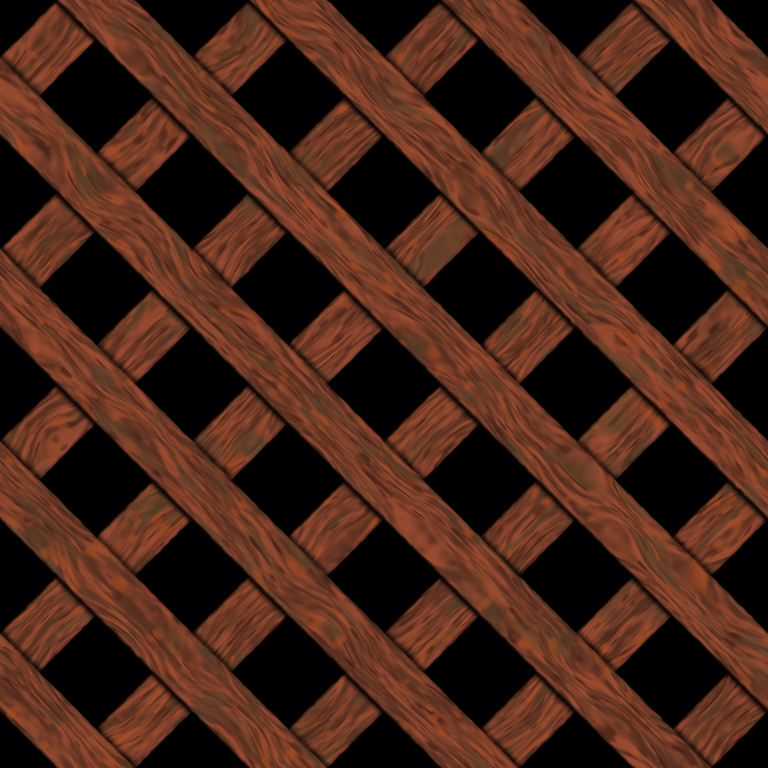
A Shadertoy shader for this pattern:

```glsl
// Diagonal wooden lattice over black: falling slats lie on top of rising ones.
// Rotated coordinates give the slats; streaked noise that wraps along each slat
// gives the grain, and distances to the slat edges give shadows and dark rims.

const float REPEATS = 4.0;         // lattice cells across and down
const float HALF_WIDTH = 0.205;    // half a slat, in cells
const float EDGE_WOBBLE = 0.008;   // roughness of the sawn edges
const float RIM = 0.022;           // width of the dark slat rim
const float SHADOW = 0.030;        // reach of the shadow on the lower slats
const vec3 BACKDROP = vec3(0.0);
const vec3 WOOD_DARK = vec3(0.34, 0.185, 0.125);
const vec3 WOOD_LIGHT = vec3(0.60, 0.295, 0.185);
const vec3 WOOD_PORE = vec3(0.20, 0.09, 0.07);
const vec3 WOOD_ORANGE = vec3(0.68, 0.30, 0.12);
const vec3 WOOD_MOSS = vec3(0.33, 0.25, 0.16);

float hash(vec2 p) {
    vec3 q = fract(p.xyx * vec3(0.1031, 0.1030, 0.0973));
    q += dot(q, q.yzx + 33.33);
    return fract((q.x + q.y) * q.z);
}

// Value noise that wraps in x after a whole number of cells
float noise(vec2 p, float period) {
    vec2 cell = floor(p);
    vec2 f = fract(p);
    f = f * f * (3.0 - 2.0 * f);
    float x0 = mod(cell.x, period);
    float x1 = mod(cell.x + 1.0, period);
    return mix(mix(hash(vec2(x0, cell.y)), hash(vec2(x1, cell.y)), f.x),
               mix(hash(vec2(x0, cell.y + 1.0)), hash(vec2(x1, cell.y + 1.0)), f.x), f.y);
}

// Noise stretched along a slat, whose length is twice the repeat count
float slatNoise(vec2 p, vec2 freq, float seed) {
    return noise(p * freq + vec2(0.0, seed), 2.0 * REPEATS * freq.x);
}

// p.x runs along the slat, p.y across it
vec3 wood(vec2 p, float seed) {
    float sway = slatNoise(p, vec2(2.0, 5.0), seed);
    float tone = slatNoise(p, vec2(3.0, 7.0), seed + 400.0);
    vec2 bent = p + vec2(0.0, 0.16 * sway);

    // Growth rings, long streaks and short fibres
    float rings = 0.5 + 0.5 * sin(6.2832 * (p.y * 11.0 + 2.6 * sway));
    float streak = slatNoise(bent, vec2(5.0, 44.0), seed);
    float fibre = slatNoise(bent, vec2(15.0, 70.0), seed + 700.0);
    float light = 0.16 * rings + 0.36 * streak + 0.28 * fibre + 0.20 * tone;
    vec3 col = mix(WOOD_DARK, WOOD_LIGHT, smoothstep(0.20, 0.80, light));

    // Dark pores, greenish stains and orange flecks
    float pore = slatNoise(bent, vec2(7.0, 56.0), seed + 1100.0);
    float stain = slatNoise(bent, vec2(4.0, 18.0), seed + 1500.0);
    float fleck = slatNoise(bent, vec2(9.0, 26.0), seed + 1900.0);
    col = mix(col, WOOD_PORE, 0.65 * smoothstep(0.66, 0.92, pore) * (0.5 + 0.5 * rings));
    col = mix(col, WOOD_MOSS, 0.55 * smoothstep(0.62, 0.90, stain));
    return mix(col, WOOD_ORANGE, 0.55 * smoothstep(0.74, 0.96, fleck));
}

// One family of slats: x along, y across; returns colour and coverage
vec4 slats(vec2 p, float family, float aa) {
    float index = floor(p.y);
    float lap = floor(index / REPEATS);
    float seed = 61.0 * (index - lap * REPEATS + family * REPEATS);

    // Shift by the lap so that a slat leaving one side re-enters in step
    vec2 local = vec2(p.x - REPEATS * lap, p.y - index - 0.5);
    float rough = slatNoise(local, vec2(24.0, 3.0), seed + 2300.0) - 0.5;
    float inside = HALF_WIDTH + EDGE_WOBBLE * rough - abs(local.y);

    float rim = smoothstep(0.0, RIM, inside);
    float lowerSide = smoothstep(0.05, -0.05, local.y);
    vec3 col = wood(local, seed) * mix(1.0, rim, mix(0.35, 0.70, lowerSide));
    return vec4(col, smoothstep(-0.5 * aa, 0.5 * aa, inside));
}

void mainImage(out vec4 fragColor, in vec2 fragCoord) {
    vec2 uv = fragCoord / iResolution.xy;
    float u = REPEATS * (uv.x + uv.y);
    float v = REPEATS * (uv.x - uv.y);
    float aa = 1.414 * REPEATS / min(iResolution.x, iResolution.y);

    vec4 under = slats(vec2(u, v), 1.0, aa);
    vec4 over = slats(vec2(v, u), 0.0, aa);

    // Tight shadow below the upper slats, softer and ragged above them
    float side = fract(u) - 0.5;
    float gap = max(abs(side) - HALF_WIDTH, 0.0);
    float ragged = noise(vec2(u, v) * 16.0, 8.0 * REPEATS * 2.0);
    float depth = side < 0.0 ? 0.90 : 0.45 + 0.45 * ragged;
    under.rgb *= 1.0 - depth * exp(-gap * gap / (SHADOW * SHADOW));

    vec3 col = mix(BACKDROP, under.rgb, under.a);
    col = mix(col, over.rgb, over.a);
    fragColor = vec4(col, 1.0);
}
```
